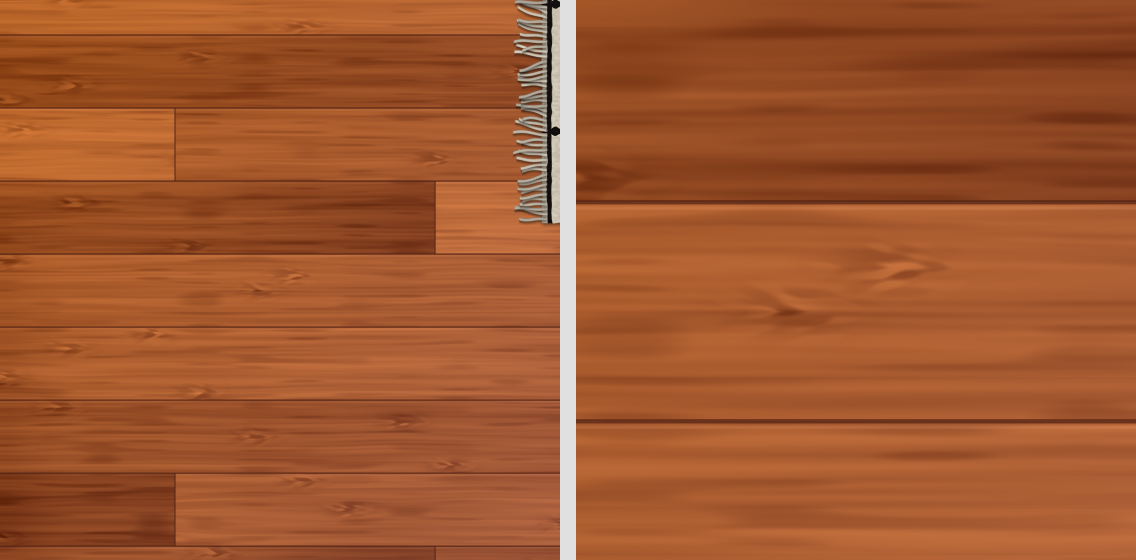
Left: the whole. Right: its middle third, enlarged.
This texture is drawn by a Shadertoy shader. Its source:

```glsl
// Reddish bamboo floor boards laid in rows, with a fringed pale rug at the upper right.
// Boards come from a row grid with staggered joints; stretched noise makes the grain,
// scattered ellipses the knots, and a loop of curved strands the fringe.

float hash(vec2 p) {
    return fract(sin(dot(p, vec2(127.1, 311.7))) * 43758.5453);
}

float noise(vec2 p) {
    vec2 i = floor(p), f = fract(p);
    f = f * f * (3.0 - 2.0 * f);
    return mix(mix(hash(i), hash(i + vec2(1, 0)), f.x),
               mix(hash(i + vec2(0, 1)), hash(i + vec2(1, 1)), f.x), f.y);
}

// Soft-edged line: 1 within halfWidth of zero distance
float line(float dist, float halfWidth, float px) {
    return 1.0 - smoothstep(halfWidth - px, halfWidth + px, abs(dist));
}

// Small node marks, one per bamboo strip; x is darkness, y is the pale flecks
vec2 knots(vec2 board, float seed) {
    vec2 mark = vec2(0.0);
    for (int k = 0; k < 5; k++) {
        float id = float(k);
        vec2 center = vec2(hash(vec2(id, seed)) * 1.4 - 0.1, (id + 0.5) / 5.0);
        vec2 d = board - center;
        float flecks = noise(vec2(d.x * 75.0 + abs(d.y) * 18.0, board.y * 24.0 + seed));
        float smear = exp(-dot(d * vec2(26.0, 10.0), d * vec2(26.0, 10.0)));
        float core = exp(-dot(d * vec2(60.0, 13.0), d * vec2(60.0, 13.0)));
        mark.x += smear * smoothstep(0.25, 0.8, flecks);
        mark.y += core * smoothstep(0.5, 0.2, flecks);
    }
    return mark;
}

vec3 floorBoards(vec2 uv, float px) {
    const float pitch = 0.1304;
    float down = (0.9375 - uv.y) / pitch;
    float row = floor(down), v = fract(down);

    // Joints fall in two of every five rows
    float turn = mod(row, 5.0);
    float joint = turn == 1.0 ? 0.3125 : turn == 2.0 ? 0.777 : 2.0;
    float side = step(joint, uv.x);
    float seed = row * 7.0 + side * 3.0 + 20.0;

    // Tone of each board, from the top row down, left and right of the joint
    float leftTone[9] = float[](0.88, 0.36, 1.0, 0.36, 0.72, 0.8, 0.55, 0.12, 0.5);
    float rightTone[9] = float[](0.88, 0.36, 0.68, 1.0, 0.72, 0.8, 0.55, 0.7, 0.42);
    int index = clamp(int(row) + 1, 0, 8);
    float tone = mix(leftTone[index], rightTone[index], side);
    if (turn == 2.0 && side < 0.5) tone -= 0.35 * smoothstep(0.3, 0.8, uv.x);
    tone -= 0.22 * smoothstep(0.12, 0.0, uv.x) * smoothstep(0.9, 0.2, uv.y);

    // Grain: long streaks, fine fibres and short dark patches
    float bend = 0.04 * noise(vec2(uv.x * 7.0, v * 5.0 + seed));
    float streak = noise(vec2(uv.x * 3.0 + seed, (v + bend) * 13.0 + seed * 5.0));
    float fibre = noise(vec2(uv.x * 6.0 + seed, (v + bend) * 36.0 + seed * 9.0));
    float patches = noise(vec2(uv.x * 11.0 + seed, (v + bend) * 17.0 + seed * 3.0));
    float strip = hash(vec2(floor(v * 5.0), seed));
    tone += (streak - 0.5) * 0.36 + (fibre - 0.5) * 0.28 + (strip - 0.5) * 0.08;
    tone -= 0.3 * smoothstep(0.58, 0.95, patches);
    vec2 knot = knots(vec2(uv.x, v), seed);
    tone += 0.3 * knot.y - 0.5 * knot.x;

    // Saturated orange at the upper left fading to a pinker brown
    vec3 col = mix(vec3(0.50, 0.235, 0.11), vec3(0.745, 0.42, 0.225), tone);
    float fade = clamp(0.5 + 0.6 * (uv.x - uv.y), 0.0, 1.0);
    col += mix(vec3(0.015, 0.0, -0.045), vec3(-0.015, 0.0, 0.04), fade);

    // Dark seams with a faint lit bevel below each
    float seam = min(v, 1.0 - v) * pitch;
    col += 0.05 * line(v * pitch - 0.0035, 0.001, px);
    col = mix(col, vec3(0.33, 0.14, 0.08), 0.75 * line(seam, 0.0013, px));
    return mix(col, vec3(0.30, 0.13, 0.08), 0.75 * line(uv.x - joint, 0.0011, px));
}

vec3 addFringe(vec3 col, vec2 uv, float px) {
    for (int i = 0; i < 46; i++) {
        float id = float(i), r = hash(vec2(id, 4.0)), s = hash(vec2(id, 9.0));
        float root = 0.609 + id * 0.0088;
        float reach = 0.042 + 0.018 * r;
        float t = (0.974 - uv.x) / reach;
        float sway = 0.009 * sin(root * 34.0) + 0.022 * (s - 0.4);
        float d = uv.y - root - sway * t - 0.004 * sin(t * 4.0 + r * 6.0) * t;
        float span = smoothstep(-0.1, 0.0, t) * smoothstep(1.0, 0.94, t);
        col *= 1.0 - 0.4 * span * smoothstep(0.007, 0.0, abs(d + 0.003));
        float roundness = 1.0 - 0.25 * min(d * d / 0.000008, 1.0);
        vec3 yarn = vec3(0.82, 0.78, 0.71) * (0.84 + 0.2 * s) * roundness;
        col = mix(col, yarn, span * line(d, 0.0028, px));
    }
    return col;
}

vec3 addRug(vec3 col, vec2 uv, float px) {
    float wobble = noise(uv * 90.0) - 0.5;
    float weave = noise(uv * vec2(160.0, 260.0)) - 0.5;
    vec3 wool = vec3(0.80, 0.765, 0.70) + 0.09 * weave;
    wool *= 0.9 + 0.1 * smoothstep(0.966, 0.976, uv.x);

    // Black border with cross bars that swell where they meet it
    float bar = mod(uv.y - 0.766 + 0.113, 0.226) - 0.113 + 0.003 * wobble;
    float across = uv.x - 0.981 + 0.003 * wobble;
    float swell = 0.0035 + 0.005 * exp(-pow((uv.x - 0.992) / 0.007, 2.0));
    float ink = max(line(across, 0.0042, px), line(bar, swell, px));
    wool = mix(wool, vec3(0.07, 0.06, 0.055) + 0.03 * weave, ink);

    float inside = smoothstep(-px, px, uv.x - 0.968 - 0.003 * wobble)
                 * smoothstep(-px, px, uv.y - 0.602 - 0.002 * wobble);
    float shadow = smoothstep(0.962, 0.975, uv.x) * smoothstep(0.592, 0.602, uv.y);
    return mix(col * (1.0 - 0.35 * shadow), wool, inside);
}

void mainImage(out vec4 fragColor, in vec2 fragCoord) {
    vec2 uv = fragCoord / iResolution.xy;
    float px = 0.7 / iResolution.y;
    vec3 col = floorBoards(uv, px);
    col = addRug(col, uv, px);
    col = addFringe(col, uv, px);
    fragColor = vec4(clamp(col, 0.0, 1.0), 1.0);
}
```
